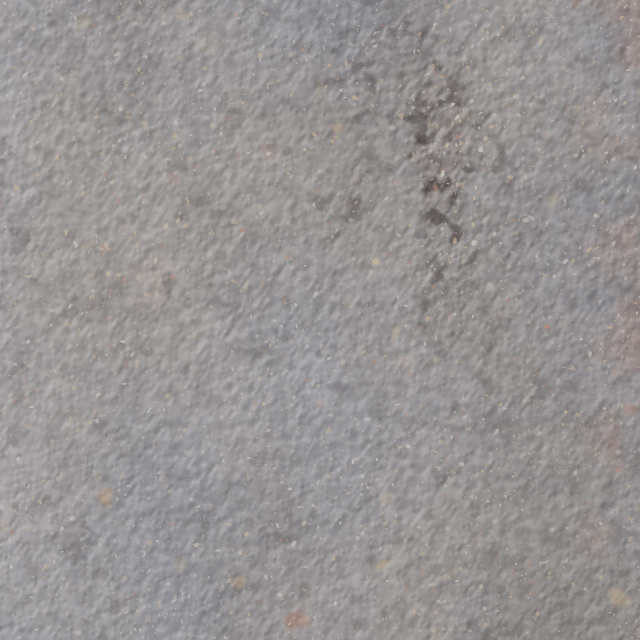
Write a three.js fragment shader that draws this texture.

```glsl
varying vec2 vUv;

#define STONE vec3(0.592, 0.584, 0.592)
#define PALE vec3(0.81, 0.80, 0.77)
#define OCHRE vec3(0.80, 0.71, 0.58)
#define RUST vec3(0.71, 0.53, 0.46)
#define CREVICE vec3(0.33, 0.31, 0.31)
#define GRAIN_CELLS 74.0
#define PEBBLE_CELLS 17.0
#define MOTTLE 0.125
#define RELIEF 0.085
#define GRAIN_TILT 0.95
#define PATCH_CENTER vec2(0.66, 0.74)
#define PATCH_RADIUS vec2(0.10, 0.19)

vec3 hash3(vec2 p) {
  vec3 q = fract(p.xyx * vec3(0.1031, 0.1030, 0.0973));
  q += dot(q, q.yxz + 33.33);
  return fract((q.xxy + q.yzz) * q.zyx);
}

float noise(vec2 p) {
  vec2 i = floor(p);
  vec2 f = fract(p);
  f = f * f * (3.0 - 2.0 * f);
  vec2 e = vec2(1.0, 0.0);
  return mix(mix(hash3(i).x, hash3(i + e).x, f.x),
             mix(hash3(i + e.yx).x, hash3(i + e.xx).x, f.x), f.y);
}

float fbm(vec2 p) {
  float sum = 0.0;
  float amp = 0.5;
  for (int i = 0; i < 4; i++) {
    sum += amp * noise(p);
    p = mat2(1.6, 1.2, -1.2, 1.6) * p + 17.3;
    amp *= 0.5;
  }
  return sum / 0.9375;
}

vec2 rotate(vec2 p, float a) {
  return vec2(cos(a) * p.x + sin(a) * p.y, cos(a) * p.y - sin(a) * p.x);
}

// Uneven surface height, stretched along the grain direction
float height(vec2 p) {
  vec2 q = rotate(p, GRAIN_TILT) * vec2(0.75, 1.15);
  return 0.55 * noise(q * 85.0 + 9.0) + 0.45 * noise(q * 170.0 + 51.0);
}

// Scattered angular chips: rgb is the colour, a the coverage
vec4 chips(vec2 p, float cells, float density, float warmth, float seed) {
  vec2 g = p * cells;
  g += 0.35 * (vec2(noise(g * 2.3 + seed), noise(g * 2.3 + seed + 60.0)) - 0.5);
  vec4 result = vec4(PALE, 0.0);
  for (int y = -1; y <= 1; y++) {
    for (int x = -1; x <= 1; x++) {
      vec2 cell = floor(g) + vec2(float(x), float(y));
      vec3 place = hash3(cell + seed);
      vec3 kind = hash3(cell + seed + 211.0);
      vec3 look = hash3(cell + seed + 467.0);
      vec2 d = rotate(g - cell - place.xy, GRAIN_TILT + 1.8 * (kind.x - 0.5));
      d.y *= 1.0 + 0.9 * kind.y;
      float radius = mix(0.20, 0.46, kind.z * kind.z);
      float cover = 1.0 - smoothstep(radius * 0.45, radius, length(d));
      cover *= step(place.z, density) * mix(0.25, 0.95, look.x * look.x);
      vec3 tint = mix(PALE, OCHRE, smoothstep(0.35, 0.8, look.y + warmth));
      tint = mix(tint, RUST, smoothstep(0.84, 0.95, look.z + 0.3 * warmth));
      if (cover > result.a) result = vec4(tint, cover);
    }
  }
  return result;
}

void main() {
  vec2 p = vUv;
  float cloud = fbm(p * 5.0 + 3.0);
  float cluster = fbm(p * 13.0 + 41.0);

  // Broad light, stains and the worn patch
  float warmth = 0.7 * (fbm(p * 4.0 + 80.0) - 0.5);
  warmth += 0.22 * exp(-dot(p - vec2(0.2, 0.66), p - vec2(0.2, 0.66)) * 16.0);
  float redEdge = smoothstep(0.86, 1.0, p.x) * smoothstep(0.4, 0.7, cluster);
  vec2 away = rotate(p - PATCH_CENTER, 0.2) / PATCH_RADIUS;
  float worn = exp(-dot(away, away)) * smoothstep(0.25, 0.62, cluster);

  // Mottled stone with side-lit relief
  float h = height(p);
  float slope = h - height(p + vec2(-0.0035, 0.0045));
  vec3 color = STONE + 0.05 * (0.5 - p.x) + 0.09 * (cloud - 0.5);
  color += vec3(0.05, 0.015, -0.05) * warmth;
  color = mix(color, RUST, 0.25 * redEdge);
  color += (MOTTLE * (h - 0.5) + RELIEF * slope) * (1.0 + 0.9 * worn);

  // Dark pits, rare outside the worn patch
  float pit = fbm(p * 38.0 + 120.0);
  float pits = smoothstep(0.60, 0.80, pit + 0.17 * worn);
  color = mix(color, CREVICE, pits * (0.22 + 0.6 * worn));
  color -= vec3(0.045, 0.055, 0.065) * worn;

  // Soft pebbles, then sharp chips and fine grit
  vec4 pebble = chips(p, PEBBLE_CELLS, 0.13, 0.35, 7.0);
  color = mix(color, pebble.rgb - 0.03 + 0.12 * (h - 0.5), 0.55 * pebble.a);
  float density = 0.14 + 0.5 * cluster + 0.2 * worn;
  vec4 chip = chips(p, GRAIN_CELLS, density, warmth, 23.0);
  color = mix(color, chip.rgb, chip.a * (0.72 + 0.25 * worn));
  vec4 grit = chips(p, GRAIN_CELLS * 1.75, density, warmth - 0.1, 91.0);
  color = mix(color, grit.rgb, 0.55 * grit.a);

  gl_FragColor = vec4(clamp(color, 0.0, 1.0), 1.0);
}
```
